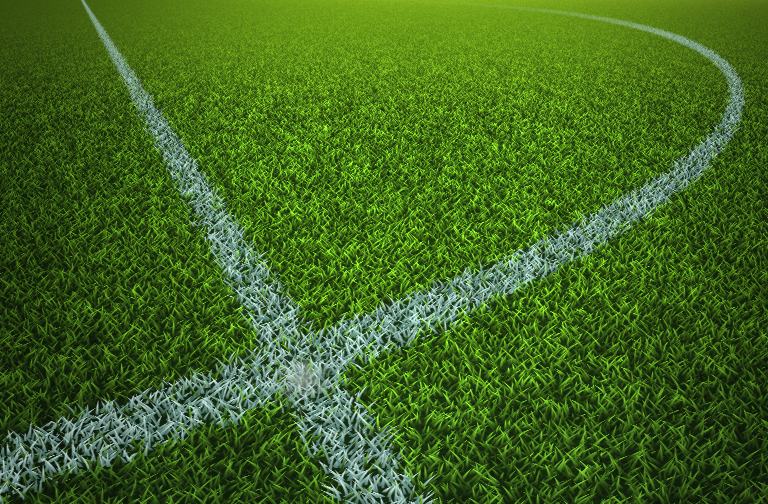
Reproduce this texture procedurally as a WebGL 1 fragment shader.

```glsl
precision highp float;
// Sunlit turf in perspective, crossed by a straight and a curved chalk line.
uniform vec2 u_resolution;

const float HORIZON = 0.05;   // height of the vanishing line above the top edge
const float ROWS = 85.0;      // blade rows per unit of log depth

vec3 hash3(vec2 cell) {
  vec3 q = fract(vec3(cell.xyx) * vec3(0.1031, 0.1030, 0.0973));
  q += dot(q, q.yxz + 33.33);
  return fract((q.xxy + q.yzz) * q.zyx);
}

// Chalk density at a ground point; y is measured down from the top edge.
float chalk(vec2 g) {
  float y = max(g.y, 0.0005);
  float straight = abs(g.x - 0.163 - 0.596 * y) / (0.003 + 0.094 * y);
  float root = sqrt(y);
  float arcX = 0.6 + 3.859 * root - 4.238 * y - 0.415 * y * y;
  float slope = 1.93 / root - 4.238 - 0.83 * y;
  float arc = abs(g.x - arcX) / sqrt(1.0 + slope * slope) / (0.002 + 0.073 * y);
  float a = 1.0 - smoothstep(0.55, 1.15, straight);
  float b = (1.0 - smoothstep(0.55, 1.15, arc)) * smoothstep(-0.01, 0.09, y);
  return 0.87 * max(a, b);
}

// Broad uneven patches from layered sines.
float clumps(vec2 g, float depth) {
  vec2 q = vec2((g.x - 0.76) / depth * 13.0, log(depth) * 30.0);
  q += 1.3 * sin(q.yx * 0.63 + vec2(0.4, 2.1));
  return 0.5 * sin(q.x + sin(q.y)) * sin(q.y + 0.7) + 0.3 * sin(q.x * 2.3 - q.y * 1.7);
}

// Light pooled over the middle, falling off to the corners.
float sunlight(vec2 g) {
  float d = length((g - vec2(0.83, 0.28)) * vec2(1.05, 0.85));
  return 1.52 - 0.82 * smoothstep(0.2, 1.0, d);
}

void main() {
  float px = 1.0 / u_resolution.y;
  vec2 p = gl_FragCoord.xy * px;
  p.y = 1.0 - p.y;
  float depth = p.y + HORIZON;
  float near = smoothstep(0.04, 0.3, depth);
  float light = sunlight(p) * (1.0 + 0.2 * clumps(p, depth) * near);

  // Grass is yellower far away and deeper green close by.
  vec3 green = mix(vec3(0.38, 0.55, 0.06), vec3(0.33, 0.57, 0.06), smoothstep(0.0, 0.35, p.y));
  green = mix(green, vec3(0.31, 0.55, 0.09), smoothstep(0.5, 1.0, p.y));
  vec3 col = mix(green * 0.68, vec3(0.07, 0.14, 0.05), near) * light;

  // Blades, painted from the rows behind to the rows in front.
  float firstRow = floor(log(depth) * ROWS);
  for (int i = -1; i < 5; i++) {
    float row = firstRow + float(i);
    float rowDepth = exp(row / ROWS);
    float cellWidth = 0.009 * rowDepth;
    float firstCell = floor(p.x / cellWidth);
    for (int j = -4; j <= 4; j++) {
      vec2 cell = vec2(firstCell + float(j), row);
      vec3 r = hash3(cell + vec2(17.0, 311.0));
      vec3 s = hash3(cell + vec2(91.0, 523.0));
      vec2 base = vec2((cell.x + r.x) * cellWidth, rowDepth * (1.0 + r.y / ROWS) - HORIZON);
      float tall = (0.011 + 0.025 * r.z) * rowDepth;
      float h = (base.y - p.y) / tall;
      float lean = (s.x - 0.45) * 0.07 * rowDepth;
      float axis = base.x + lean * h * (0.5 + 0.5 * h);
      // Slanting blades are wider across, so their thickness stays even.
      float slant = min(sqrt(1.0 + lean * lean / (tall * tall)), 2.0);
      float halfWidth = 0.0029 * rowDepth * (1.0 - h * h) * slant;
      float cover = 1.0 - smoothstep(-px, px, abs(p.x - axis) - halfWidth);
      cover *= smoothstep(-0.5 * px, 0.5 * px, base.y - p.y);
      cover *= 1.0 - smoothstep(1.0 - px / tall, 1.0 + px / tall, h);

      float density = chalk(base);
      float painted = mix(density, step(s.y + 0.002, density), near);
      h = clamp(h, 0.0, 1.0);
      float shade = mix(0.6 + 0.22 * s.z, (0.22 + 0.95 * h) * (0.42 + 1.0 * s.z), near);
      vec3 grass = green * shade * light + vec3(0.01, 0.015, 0.025);
      grass += vec3(0.11, 0.10, 0.04) * h * s.z * s.z * light * near;
      vec3 white = mix(vec3(0.19, 0.36, 0.31), vec3(0.72, 0.86, 0.83), clamp(shade * 1.1, 0.0, 1.2));
      white *= 0.68 + 0.26 * light;
      col = mix(col, mix(grass, white, painted), cover);
    }
  }

  // Worn, thickly chalked spot where the lines cross.
  vec2 spot = (p - vec2(0.60, 0.75)) * vec2(1.0, 1.25);
  float grain = hash3(floor(p * 170.0)).x;
  float worn = 1.0 - smoothstep(0.02, 0.085, length(spot) + 0.035 * grain);
  col = mix(col, vec3(0.76, 0.82, 0.81) * (0.82 + 0.3 * grain), 0.6 * worn);

  // Pale haze along the far edge.
  col += vec3(0.10, 0.09, 0.03) * exp(-p.y * 45.0) * smoothstep(0.2, 0.9, p.x);
  gl_FragColor = vec4(clamp(col, 0.0, 1.0), 1.0);
}
```
